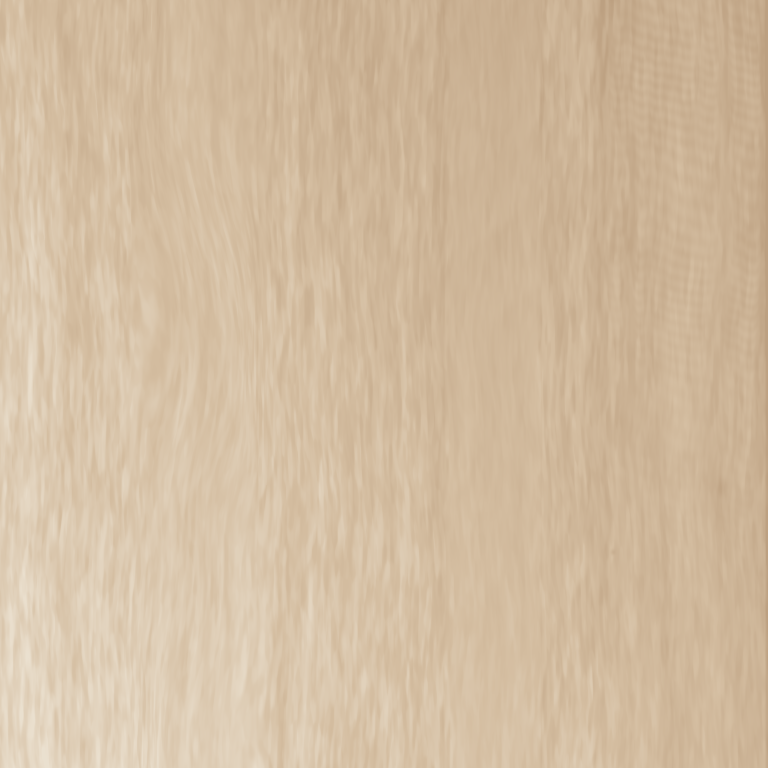
This texture is drawn by a WebGL 1 fragment shader. Its source:

```glsl
precision highp float;
uniform vec2 u_resolution;

// Wood colours, from shaded to lit
const vec3 DARK_WOOD = vec3(0.765, 0.660, 0.540);
const vec3 MID_WOOD = vec3(0.832, 0.743, 0.630);
const vec3 PALE_WOOD = vec3(0.905, 0.855, 0.780);

// Light falling from the lower left
const float LIGHT_CORNER = 0.95;
const vec2 LIGHT_FALLOFF = vec2(0.56, 0.50);
const float LIGHT_TWIST = 0.20;

// Boards: edge positions, tone change across each edge, seam strength
const vec4 BOARD_EDGES = vec4(0.168, 0.335, 0.578, 0.705);
const vec4 TONE_STEPS = vec4(0.03, -0.08, 0.07, -0.06);
const vec4 SEAM_DEPTHS = vec4(0.06, 0.05, 0.11, 0.08);
const float SEAM_WIDTH = 0.0018;

// Grain: cells per canvas across and along the fibres, and contrast
const vec2 FIBRE_SCALE = vec2(205.0, 24.0);
const vec2 PORE_SCALE = vec2(270.0, 52.0);
const vec2 STREAK_SCALE = vec2(62.0, 2.6);
const vec2 BAND_SCALE = vec2(17.0, 0.9);
const float FIBRE_CONTRAST = 0.34;
const float PORE_CONTRAST = 0.20;
const float STREAK_CONTRAST = 0.20;
const float BAND_CONTRAST = 0.16;
const float RING_CONTRAST = 0.09;
const float RIPPLE_CONTRAST = 0.10;
const float CELL_SOFTNESS = 5.0;

// Small knots
const vec2 LARGE_KNOT = vec2(0.938, 0.366);
const vec2 SMALL_KNOT = vec2(0.798, 0.281);

vec3 hash3(vec2 p) {
  vec3 q = vec3(dot(p, vec2(12.7, 31.1)), dot(p, vec2(26.9, 18.3)), dot(p, vec2(41.9, 37.1)));
  return fract(sin(q) * 4375.85);
}

// Cellular noise with soft cell borders, centred on zero
float softCells(vec2 p) {
  vec2 cell = floor(p);
  float total = 0.0;
  float weights = 0.0;
  for (int j = -1; j <= 1; j++) {
    for (int i = -1; i <= 1; i++) {
      vec2 id = cell + vec2(float(i), float(j));
      vec3 h = hash3(id);
      vec2 d = id + h.xy - p;
      float w = exp(-CELL_SOFTNESS * dot(d, d));
      total += w * h.z;
      weights += w;
    }
  }
  return total / weights - 0.5;
}

float band(float x, float left, float right, float soft) {
  return smoothstep(left - soft, left + soft, x) * (1.0 - smoothstep(right - soft, right + soft, x));
}

// Growth ring: slow rise, then a quick but smooth fall
float ring(float phase) {
  float f = fract(phase);
  return f * (1.0 - smoothstep(0.82, 1.0, f)) - 0.41;
}

float knot(vec2 p, vec2 centre, vec2 size) {
  vec2 d = (p - centre) / size;
  return exp(-dot(d, d));
}

void main() {
  vec2 p = gl_FragCoord.xy / u_resolution;

  // Fibres wander gently and bend with the figure of each board
  float wander = 0.004 * sin(8.0 * p.y + 5.0 * p.x) + 0.0015 * sin(27.0 * p.y + 19.0 * p.x);
  float swirl = 0.020 * sin(6.5 * p.y + 1.2) + 0.007 * sin(15.0 * p.y + 9.0 * p.x);
  float archBoard = band(p.x, 0.195, 0.33, 0.03);
  float plainBoard = band(p.x, 0.585, 0.70, 0.008);
  float rippleBoard = smoothstep(0.76, 0.84, p.x);
  vec2 g = vec2(p.x + wander + swirl * archBoard, p.y);

  // Grain, from broad bands down to pores
  float fibres = softCells(g * FIBRE_SCALE);
  float pores = softCells((g + vec2(0.03 * g.y, 0.0)) * PORE_SCALE + 17.0);
  float streaks = softCells(g * STREAK_SCALE + 41.0);
  float bands = softCells(g * BAND_SCALE + 73.0);
  float fineness = (1.0 - 0.40 * archBoard) * (1.0 - 0.55 * plainBoard) * (1.0 - 0.25 * rippleBoard);
  float grain = fineness * (FIBRE_CONTRAST * fibres + PORE_CONTRAST * pores);
  grain += STREAK_CONTRAST * streaks * (1.0 - 0.5 * plainBoard) + BAND_CONTRAST * bands;

  // Curved rings on two boards, faint cross ripples on the right
  float arch = ring(34.0 * (p.x + 1.8 * swirl) + 0.7 * sin(4.0 * p.y));
  float leaf = ring(13.0 * p.x - 5.0 * p.y * p.y + 0.25 * sin(31.0 * p.x + 12.0 * p.y));
  float ripple = sin(330.0 * p.y + 95.0 * p.x + 5.0 * sin(21.0 * p.y) + 6.0 * streaks);
  float figure = RING_CONTRAST * (arch * archBoard + 0.8 * leaf * plainBoard);
  figure += RIPPLE_CONTRAST * ripple * rippleBoard * (0.25 + streaks) * smoothstep(0.1, 0.9, p.y);

  // Board tones, seams and the outer edge
  vec4 edgeDistance = p.x - BOARD_EDGES;
  float boards = dot(smoothstep(-0.003, 0.003, edgeDistance), TONE_STEPS);
  float seams = dot(exp(-abs(edgeDistance) / SEAM_WIDTH), SEAM_DEPTHS);
  seams += 0.35 * smoothstep(0.995, 0.999, p.x);

  float knots = 0.28 * knot(p, LARGE_KNOT, vec2(0.006, 0.013));
  knots += 0.08 * knot(p, LARGE_KNOT, vec2(0.014, 0.06));
  knots += 0.32 * knot(p, SMALL_KNOT, vec2(0.003, 0.004));

  float light = LIGHT_CORNER - dot(LIGHT_FALLOFF, p) + LIGHT_TWIST * p.x * p.y;
  float tone = light + grain + figure + boards - seams - knots;
  vec3 color = mix(DARK_WOOD, MID_WOOD, clamp(2.0 * tone, -0.4, 1.0));
  color = mix(color, PALE_WOOD, clamp(2.0 * tone - 1.0, 0.0, 1.2));
  gl_FragColor = vec4(color, 1.0);
}
```
